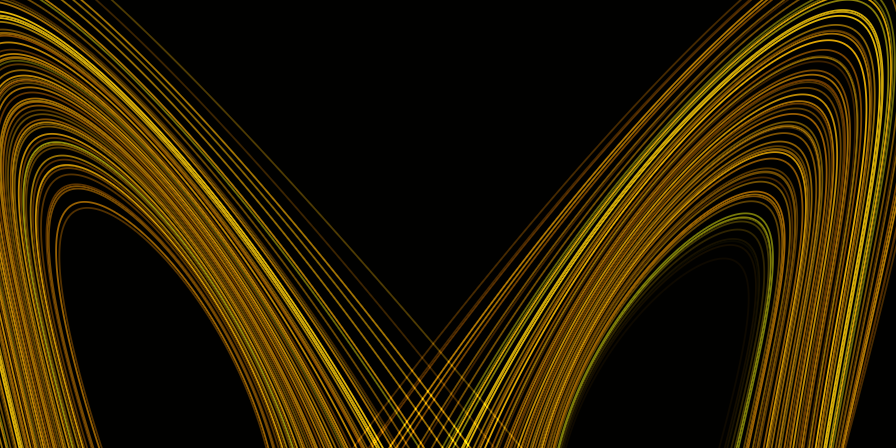
A Shadertoy shader for this background:

```glsl
#define STRANDS 74
#define HALF_WIDTH 0.0020
#define BUNDLES 9.0
#define BUNDLING 0.019
#define RIDGE_PULL 0.35
#define BACKDROP vec3(0.005, 0.004, 0.0)
#define BROWN vec3(0.52, 0.28, 0.0)
#define GOLD vec3(0.88, 0.66, 0.02)
#define OLIVE vec3(0.52, 0.58, 0.05)
#define HIGHLIGHT vec3(1.0, 0.84, 0.05)

// A family of leaning loops. Each pair holds the value at t = 0 and its change per t.
struct Lobe {
    vec2 apex, apexStep;    // top of the loop
    vec2 spread, spreadStep; // squared half width: linear and quadratic in depth
    vec2 lean, leanStep;    // drift of the axis: linear and quadratic in depth
    float innermost;        // t of the smallest loop
    vec2 tail;              // reach of the outer strands, and how quickly they thin out
    float oliveAt;          // t around which strands turn olive
    float seed;
};

float hash(float n) {
    return fract(sin(n * 127.1 + 11.7) * 4375.85);
}

// One-dimensional gradient noise, about -0.5 to 0.5
float gradientNoise(float x) {
    float cell = floor(x);
    float f = x - cell;
    float left = (hash(cell) * 2.0 - 1.0) * f;
    float right = (hash(cell + 1.0) * 2.0 - 1.0) * (f - 1.0);
    return mix(left, right, f * f * f * (f * (f * 6.0 - 15.0) + 10.0));
}

float bell(float x) {
    return exp(-x * x);
}

// Approximate distance to loop t: implicit value over gradient length
float loopDistance(vec2 p, Lobe lobe, float t) {
    vec2 apex = lobe.apex + t * lobe.apexStep;
    vec2 spread = lobe.spread + t * lobe.spreadStep;
    vec2 lean = lobe.lean + t * lobe.leanStep;
    float depth = apex.y - p.y;
    vec2 powers = vec2(depth, depth * depth);
    vec2 slopes = vec2(1.0, 2.0 * depth);
    float offset = p.x - apex.x - dot(lean, powers);
    float value = offset * offset - dot(spread, powers);
    vec2 gradient = vec2(2.0 * offset, 2.0 * offset * dot(lean, slopes) + dot(spread, slopes));
    return abs(value) / max(length(gradient), 1e-4);
}

vec3 strandColor(Lobe lobe, float t, float id) {
    float pick = hash(id + lobe.seed);
    float tone = clamp(0.42 + 1.1 * gradientNoise(t * 31.0 + lobe.seed) + 0.9 * (pick - 0.5), 0.0, 1.0);
    vec3 color = mix(BROWN, GOLD, tone);
    float olive = max(0.7 * step(0.95, pick), 0.85 * bell((t - lobe.oliveAt) / 0.045));
    color = mix(color, OLIVE, olive);
    float ridge = bell((t - 1.0) / 0.05);
    color = mix(color, HIGHLIGHT, 0.8 * ridge);
    float dimming = mix(0.42, 1.0, hash(id * 1.7 + lobe.seed + 5.0));
    return color * mix(dimming, 1.0, 0.6 * ridge) * mix(0.12, 1.0, smoothstep(-0.07, 0.0, t));
}

vec3 drawLobe(vec2 p, Lobe lobe, float pixel) {
    vec3 light = vec3(0.0);
    for (int i = 0; i < STRANDS; i++) {
        float id = float(i);
        float v = (id + 0.6 * hash(id + lobe.seed * 3.0)) / float(STRANDS);
        float t = mix(lobe.innermost, 1.08, pow(v, 0.76)) + lobe.tail.x * pow(v, lobe.tail.y);
        // Gather neighbouring strands into bundles and a bright ridge
        t -= BUNDLING * sin(6.2832 * BUNDLES * t);
        t += (1.0 - t) * RIDGE_PULL * bell((t - 1.0) / 0.12);
        float cover = clamp((HALF_WIDTH - loopDistance(p, lobe, t)) / pixel + 0.5, 0.0, 1.0);
        light = max(light, cover * strandColor(lobe, t, id));
    }
    return light;
}

void mainImage(out vec4 fragColor, in vec2 fragCoord) {
    vec2 p = fragCoord / iResolution.xy * vec2(2.0, 1.0);
    float pixel = 1.0 / iResolution.y;

    Lobe leftLobe = Lobe(vec2(0.195, 0.536), vec2(-0.205, 0.429),
                         vec2(0.138, -0.14), vec2(0.067, 0.099),
                         vec2(0.51, -0.20), vec2(0.04, 0.12),
                         0.0, vec2(0.62, 11.0), 1.62, 3.0);
    Lobe rightLobe = Lobe(vec2(1.659, 0.513), vec2(0.221, 0.461),
                          vec2(0.148, -0.14), vec2(0.056, 0.103),
                          vec2(-0.585, 0.33), vec2(0.005, -0.20),
                          -0.2, vec2(0.46, 6.0), 0.02, 41.0);

    // Crossing strands add their light
    vec3 color = BACKDROP + drawLobe(p, leftLobe, pixel) + drawLobe(p, rightLobe, pixel);
    fragColor = vec4(min(color, 1.0), 1.0);
}
```
